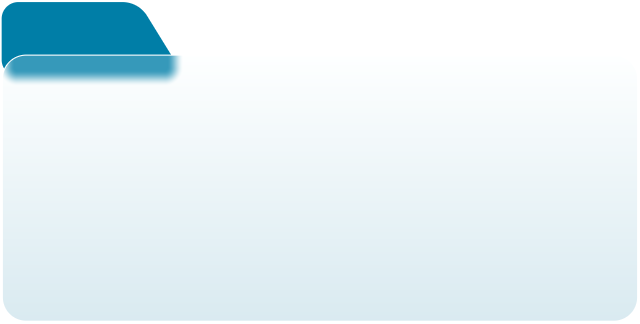
Write a WebGL 1 fragment shader that draws this background.

```glsl
precision highp float;
// Folder panel: a blue slanted tab behind a pale rounded card with a soft tab shadow.
uniform vec2 u_resolution;

// Layout: the canvas is UNITS tall, y runs downward from the top edge.
const float UNITS = 3.9;
const float MARGIN = 0.035;
const float CARD_TOP = 0.67;
const float CARD_BOTTOM = 3.86;
const float CARD_RADIUS = 0.28;
const float RIM_WIDTH = 0.013;

const vec2 TAB_MIN = vec2(0.02, 0.025);
const vec2 TAB_MAX = vec2(3.0, 0.92);
const float TAB_RADIUS = 0.2;
const vec2 SHOULDER_CENTER = vec2(1.474, 0.373);
const float SHOULDER_RADIUS = 0.348;
const vec2 SLANT_NORMAL = vec2(0.851, -0.525);

const vec2 GLOW_MIN = vec2(0.08, 0.53);
const vec2 GLOW_MAX = vec2(2.11, 0.94);
const float GLOW_RADIUS = 0.13;
const float GLOW_BLUR = 0.1;

const vec3 WHITE = vec3(1.0);
const vec3 TAB_COLOR = vec3(0.0, 0.494, 0.655);
const vec3 GLOW_COLOR = vec3(0.21, 0.6, 0.73);
const vec3 CARD_LIGHT = vec3(0.995, 1.0, 1.0);
const vec3 CARD_DARK = vec3(0.852, 0.918, 0.943);

// Signed distance to a rounded box given by two corners.
float roundedBox(vec2 p, vec2 lo, vec2 hi, float radius) {
  vec2 q = abs(p - 0.5 * (lo + hi)) - 0.5 * (hi - lo) + radius;
  return length(max(q, 0.0)) + min(max(q.x, q.y), 0.0) - radius;
}

// Top edge and slanted side joined by a tangent arc.
float shoulder(vec2 p) {
  vec2 q = p - SHOULDER_CENTER;
  vec2 slope = vec2(-SLANT_NORMAL.y, SLANT_NORMAL.x);
  bool onArc = q.x > 0.0 && dot(q, slope) < 0.0;
  float d = onArc ? length(q) : max(-q.y, dot(q, SLANT_NORMAL));
  return d - SHOULDER_RADIUS;
}

float coverage(float d, float pixel) {
  return clamp(0.5 - d / pixel, 0.0, 1.0);
}

void main() {
  float pixel = UNITS / u_resolution.y;
  vec2 p = gl_FragCoord.xy * pixel;
  p.y = UNITS - p.y;
  float width = u_resolution.x * pixel;

  // Tab
  float tab = max(roundedBox(p, TAB_MIN, TAB_MAX, TAB_RADIUS), shoulder(p));
  vec3 color = mix(WHITE, TAB_COLOR, coverage(tab, pixel));

  // Card gradient with the blurred tab shadow
  float depth = clamp((p.y - CARD_TOP) / (CARD_BOTTOM - CARD_TOP), 0.0, 1.0);
  vec3 cardColor = mix(CARD_LIGHT, CARD_DARK, depth);
  float glow = roundedBox(p, GLOW_MIN, GLOW_MAX, GLOW_RADIUS);
  cardColor = mix(cardColor, GLOW_COLOR, 1.0 - smoothstep(-GLOW_BLUR, GLOW_BLUR, glow));

  // White rim, then card
  float card = roundedBox(p, vec2(MARGIN, CARD_TOP),
                          vec2(width - MARGIN, CARD_BOTTOM), CARD_RADIUS);
  color = mix(color, WHITE, coverage(card - RIM_WIDTH, pixel));
  color = mix(color, cardColor, coverage(card, pixel));

  gl_FragColor = vec4(color, 1.0);
}
```
